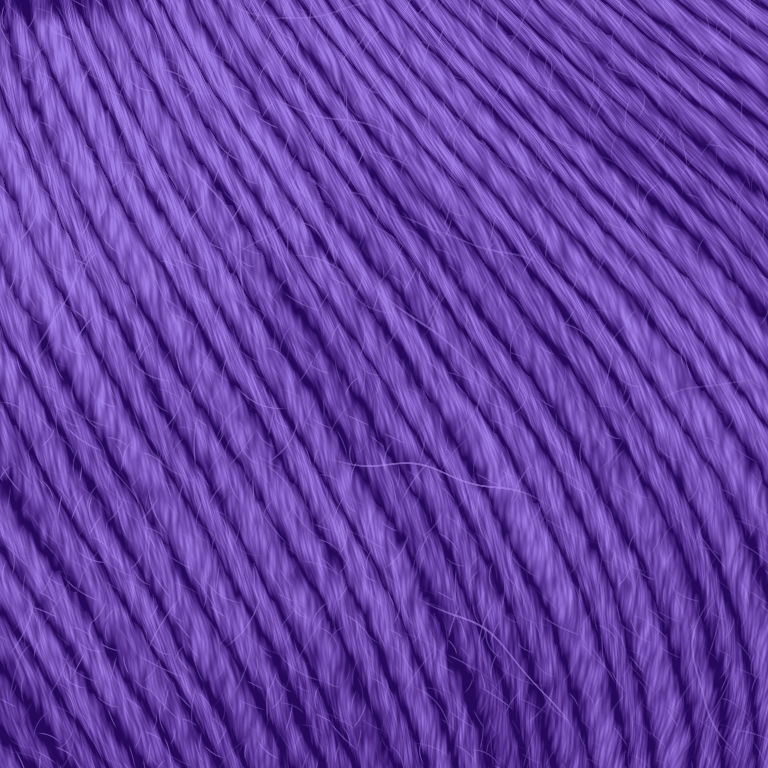
This texture is drawn by a WebGL 1 fragment shader. Its source:

```glsl
precision highp float;

uniform vec2 u_resolution;

const float STRANDS = 20.0;
const float TAU = 6.2831853;
const vec3 GAP_VIOLET = vec3(0.18, 0.06, 0.40);
const vec3 LIT_VIOLET = vec3(0.56, 0.425, 0.83);
const vec3 HAIR_LILAC = vec3(0.69, 0.56, 0.94);

vec2 hash2(vec2 p) {
  vec2 k = vec2(dot(p, vec2(127.1, 311.7)), dot(p, vec2(269.5, 183.3)));
  return fract(sin(k) * 43758.5);
}

// Distance to the nearest scattered cell point
float cellular(vec2 p) {
  vec2 cell = floor(p);
  float nearest = 2.0;
  for (int j = -1; j <= 1; j++) {
    for (int i = -1; i <= 1; i++) {
      vec2 id = cell + vec2(float(i), float(j));
      nearest = min(nearest, length(id + hash2(id) - p));
    }
  }
  return nearest;
}

// Bent line with tapered ends, centred on the origin
float hair(vec2 p, float angle, float halfLength, float bend, float width, float pixel) {
  float c = cos(angle), s = sin(angle);
  p = vec2(c * p.x + s * p.y, c * p.y - s * p.x);
  float slope = 2.0 * bend * p.x;
  float d = abs(p.y - bend * p.x * p.x) / sqrt(1.0 + slope * slope);
  float taper = 1.0 - smoothstep(0.5 * halfLength, halfLength, abs(p.x));
  return taper * (1.0 - smoothstep(width, width + pixel, d));
}

// One short hair per grid cell
float fuzz(vec2 p, float scale, float width, float pixel) {
  vec2 q = p * scale;
  vec2 cell = floor(q);
  float cover = 0.0;
  for (int j = -1; j <= 1; j++) {
    for (int i = -1; i <= 1; i++) {
      vec2 id = cell + vec2(float(i), float(j));
      vec2 spot = hash2(id + scale);
      vec2 form = hash2(id + scale + 37.0);
      float h = hair(q - id - spot, 1.85 + 1.9 * (form.x - 0.5), 0.5 + 0.5 * form.y,
                     0.8 * (spot.x - 0.5), width * scale, pixel * scale);
      cover = max(cover, h * spot.y);
    }
  }
  return cover;
}

// Long loose hairs with a slight wave
float strayHairs(vec2 p, float width, float pixel) {
  float cover = 0.0;
  for (int i = 0; i < 16; i++) {
    vec2 spot = hash2(vec2(float(i), 5.3));
    vec2 form = hash2(vec2(float(i), 19.7));
    vec2 q = p - spot;
    q += 0.005 * sin(q.yx * 45.0 + TAU * form);
    float h = hair(q, TAU * form.x, 0.06 + 0.11 * form.y, 9.0 * (spot.x - 0.5), width, pixel);
    cover = max(cover, h * (0.3 + 0.7 * form.y));
  }
  return cover;
}

// Position across the winding: constant along each curved strand
float windingCoord(float x, float t) {
  float lean = t * (0.66 + t * (-0.366 + t * (0.264 - 0.153 * t)));
  float across = x * exp(t * t - 0.2 * t) - lean;
  return across - 0.1 * across * across * across;
}

// Uneven packing of neighbouring strands
float packing(float across, float t) {
  return 0.004 * sin(across * 41.0 + t * 3.0) + 0.003 * sin(across * 73.0 - t * 7.0)
       + 0.0015 * sin(t * 31.0 + across * 19.0);
}

// Fine wavy fibres lying along the twist
float fibres(float across, float t, float twist, vec2 density, float seed) {
  float wave = 0.0012 * sin(t * 75.0 + across * 50.0 + seed);
  return 0.5 - cellular(vec2(across + twist * t + wave, t) * density + seed);
}

float strandTone(float across, float t) {
  // Fibres fray the strand borders
  float fray = fibres(across, t, 0.34, vec2(110.0, 26.0), 3.0);
  float lane = across * STRANDS + 0.18 * fray;
  float id = floor(lane);
  float u = fract(lane) - 0.5;
  vec2 rnd = hash2(vec2(id, 3.0));

  // Rounded body and uneven dark gap
  float gapDepth = 0.86 + 0.24 * sin(t * 13.0 + TAU * rnd.x) * sin(t * 29.0 + TAU * rnd.y);
  float body = 1.0 - gapDepth * pow(abs(2.0 * u), 3.0);
  float ply = sin(TAU * (2.0 * (u + 8.0 * t) + rnd.x));
  float tone = body * (0.77 + 0.17 * (rnd.y - 0.5) + 0.05 * ply) + 0.16 * u;

  float streak = 0.36 * fibres(across, t, 0.44, vec2(130.0, 20.0), id * 7.0)
               + 0.42 * fibres(across, t, 0.32, vec2(250.0, 28.0), id * 11.0);
  return tone + streak * (0.35 + 0.65 * body);
}

// Soft light over the ball, with shaded patches and a tucked corner
float broadLight(vec2 p, float across, float t) {
  float haze = 1.0 - smoothstep(0.0, 0.55, length(p - vec2(0.08, 0.85)));
  float corner = 1.0 - smoothstep(0.2, 1.0, length((p - vec2(0.06, 1.0)) / vec2(0.16, 0.04)));
  float patches = sin(across * 11.0 + t * 5.0) * sin(t * 9.0 - across * 6.0 + 1.0);
  float base = smoothstep(0.0, 0.3, p.y) - 0.8;
  return 0.15 * haze + 0.16 * (p.y - 0.5) + 0.07 * patches + 0.14 * base - 0.6 * corner;
}

void main() {
  vec2 p = gl_FragCoord.xy / u_resolution;
  float pixel = 1.0 / min(u_resolution.x, u_resolution.y);
  float t = 0.5 - p.y;
  float across = windingCoord(p.x - 0.5, t);
  float tone = strandTone(across + packing(across, t), t);
  tone = 0.51 + 1.35 * (tone - 0.67) + broadLight(p, across, t);
  tone = clamp(tone, -0.08, 1.15);
  vec3 color = mix(GAP_VIOLET, LIT_VIOLET, tone);
  color.g -= 0.06 * tone * (1.0 - tone);

  // Loose fuzz, thicker toward the left
  float fluff = max(fuzz(p, 44.0, 0.0002, pixel), fuzz(p, 21.0, 0.0003, pixel));
  color = mix(color, HAIR_LILAC, fluff * mix(0.52, 0.32, p.x));
  color = mix(color, HAIR_LILAC, 0.6 * strayHairs(p, 0.0005, pixel));

  gl_FragColor = vec4(color, 1.0);
}
```
